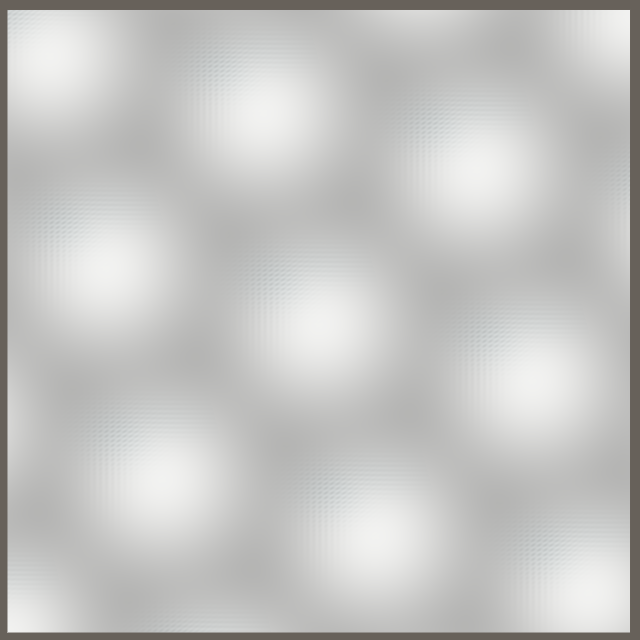
A Shadertoy shader for this background:

```glsl
// Soft white glows on a skewed grey lattice, each with a faint woven relief, inside a thin brown-grey frame.

const float TAU = 6.2831853;

// Lattice: two step vectors and the centre of one glow
const vec2 STEP_ACROSS = vec2(0.3333, -0.0885);
const vec2 STEP_DOWN   = vec2(0.0875, -0.3310);
const vec2 GLOW_CENTRE = vec2(0.4987, 0.4935);

// Colours
const vec3 SHADE_COLOUR = vec3(0.708, 0.708, 0.703);
const vec3 GLOW_COLOUR  = vec3(0.948, 0.948, 0.942);
const vec3 FRAME_COLOUR = vec3(0.404, 0.380, 0.353);
const vec3 RELIEF_TINT  = vec3(-0.032, -0.017, -0.012);
const float GLOW_POWER  = 0.88;

// Relief: threads per canvas across and down, slant of dashes, strengths
const vec2 THREADS = vec2(105.0, 135.0);
const float DASH_SLANT = 0.6;
const float DASH_DEPTH = 0.034;
const float LINE_DEPTH = 0.012;

// Frame: inner corners
const vec2 FRAME_LOW  = vec2(0.0117, 0.0117);
const vec2 FRAME_HIGH = vec2(0.9844, 0.9844);

// Soft elliptical spot
float spot(vec2 p, vec2 centre, vec2 radius) {
    vec2 q = (p - centre) / radius;
    return exp(-dot(q, q));
}

// Three crossed waves: 1 at each lattice point, 0 at the two hollows of a cell
float glowField(vec2 cell) {
    float waves = cos(TAU * cell.x) + cos(TAU * cell.y) + cos(TAU * (cell.x + cell.y));
    return clamp((waves + 1.5) / 4.5, 0.0, 1.0);
}

// Fine relief on the upper left flank of a glow
vec3 relief(vec2 p, vec2 local) {
    float dashArea = spot(local, vec2(-0.066, 0.070), vec2(0.055, 0.043));
    float rowArea  = spot(local, vec2(-0.015, 0.092), vec2(0.085, 0.035));
    float colArea  = spot(local, vec2(-0.085, 0.030), vec2(0.035, 0.070));

    // Slanted dashes fade out at the column joints
    float column = fract(p.x * THREADS.x);
    float dash = sin(TAU * (p.y * THREADS.y - DASH_SLANT * column)) * sin(0.5 * TAU * column);
    float row = sin(TAU * p.y * THREADS.y);
    float col = cos(TAU * p.x * THREADS.x);

    float bump = DASH_DEPTH * dash * dashArea
               + LINE_DEPTH * (row * rowArea + col * colArea);
    return RELIEF_TINT * max(dashArea, 0.6 * rowArea) + bump;
}

void mainImage(out vec4 fragColor, in vec2 fragCoord) {
    vec2 p = fragCoord / iResolution.xy;
    mat2 lattice = mat2(STEP_ACROSS, STEP_DOWN);
    vec2 cell = inverse(lattice) * (p - GLOW_CENTRE);

    // Glows
    float glow = pow(glowField(cell), GLOW_POWER);
    vec3 colour = mix(SHADE_COLOUR, GLOW_COLOUR, glow);

    // Relief, with the cell window shifted to hold the whole flank
    vec2 local = lattice * (fract(cell + 0.65) - 0.65);
    colour += relief(p, local);

    // Frame
    vec2 inset = min(p - FRAME_LOW, FRAME_HIGH - p) * iResolution.xy;
    float inside = clamp(min(inset.x, inset.y) + 0.5, 0.0, 1.0);
    fragColor = vec4(mix(FRAME_COLOUR, colour, inside), 1.0);
}
```
